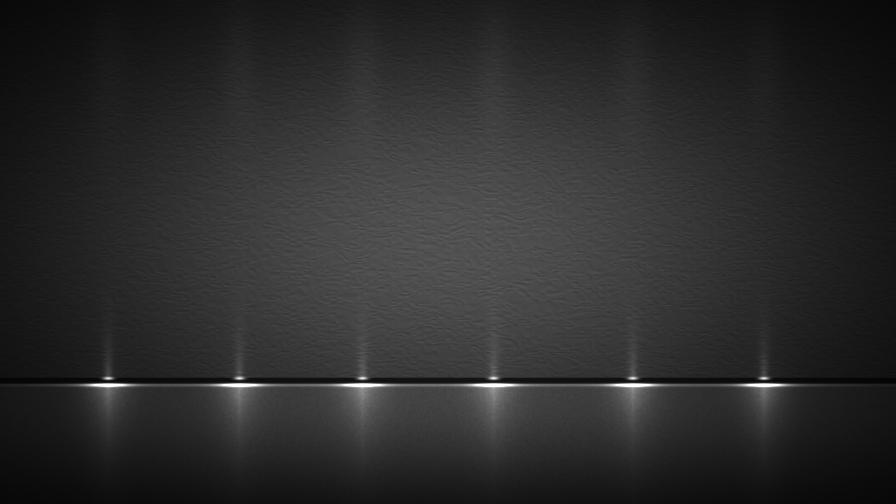
Give the GLSL for this background, as a WebGL 2 fragment shader.

```glsl
#version 300 es
precision highp float;
// A dark leathery wall above a glossy floor, lit by a row of six small lamps.

uniform vec2 u_resolution;
out vec4 outColor;

// Lengths are in canvas heights; x is measured from the centre.
const int LAMP_COUNT = 6;
const float FIRST_LAMP_X = -0.674;
const float LAMP_SPACING = 0.2602;
const float MIDDLE_SHIFT = 0.016;
const float LAMP_Y = 0.249;
const float FLOOR_Y = 0.2385;
const float GAP_TOP = 0.2505;
const float STREAK_Y = 0.236;

const vec2 WALL_CENTRE = vec2(0.0, 0.52);
const vec2 WALL_SPREAD = vec2(0.76, 0.44);
const float WALL_LIGHT = 0.305;
const float FLOOR_LIGHT = 0.255;
const float FLOOR_DEPTH = 0.20;
const float GAP_LIGHT = 0.07;
const float AMBIENT = 0.012;
const vec2 WRINKLE_SCALE = vec2(75.0, 150.0);
const float WRINKLE_DEPTH = 0.22;
const float GRAIN_DEPTH = 0.10;

float hash(vec2 p) {
    vec3 q = fract(p.xyx * 0.1031);
    q += dot(q, q.yzx + 33.33);
    return fract((q.x + q.y) * q.z);
}

float valueNoise(vec2 p) {
    vec2 cell = floor(p);
    vec2 f = fract(p);
    f = f * f * (3.0 - 2.0 * f);
    float low = mix(hash(cell), hash(cell + vec2(1, 0)), f.x);
    float high = mix(hash(cell + vec2(0, 1)), hash(cell + vec2(1, 1)), f.x);
    return mix(low, high, f.y);
}

float bell(float d, float width) {
    d /= width;
    return exp(-d * d);
}

// Height of the leather: warped noise with flattened wrinkles.
float leather(vec2 p) {
    vec2 q = p * WRINKLE_SCALE + 400.0;
    q.y += 2.5 * valueNoise(q * 0.3);
    float ridge = 1.0 - abs(2.0 * valueNoise(q) - 1.0);
    return 0.7 * ridge + 0.3 * valueNoise(q * 1.9);
}

float lampX(int i) {
    float n = float(i);
    float middlePair = step(abs(n - 2.5), 1.0);
    return FIRST_LAMP_X + n * LAMP_SPACING - MIDDLE_SHIFT * middlePair;
}

void main() {
    vec2 p = (gl_FragCoord.xy - vec2(0.5 * u_resolution.x, 0.0)) / u_resolution.y;
    float pixel = 1.0 / u_resolution.y;
    float above = max(p.y - LAMP_Y, 0.0);
    float below = max(STREAK_Y - p.y, 0.0);

    // Broad light on the wall and the floor
    vec2 fromCentre = (p - WALL_CENTRE) / WALL_SPREAD;
    float wall = AMBIENT + WALL_LIGHT * exp(-dot(fromCentre, fromCentre));
    float ground = AMBIENT + FLOOR_LIGHT * bell(p.x, 0.8) * bell(below, FLOOR_DEPTH);

    // Beams, pools, streaks and bulbs of the lamps
    float streak = 0.0;
    float bulb = 0.0;
    for (int i = 0; i < LAMP_COUNT; i++) {
        float x = lampX(i);
        float dx = abs(p.x - x);
        float sideFade = bell(x, 0.9);
        wall += 0.13 * bell(dx, 0.007 + 0.06 * above) * exp(-above / 0.05);
        wall += 0.05 * exp(-dx / 0.025) * exp(-above / 0.06);
        wall += 0.03 * sideFade * bell(dx, 0.035) * bell(p.y - 0.86, 0.14);
        ground += 0.28 * exp(-dx / 0.022) * exp(-below / 0.055);
        ground += 0.09 * bell(dx, 0.05) * exp(-below / 0.08);
        streak += 0.95 * bell(dx, 0.035) + 0.35 * exp(-dx / 0.07);
        bulb += bell(length(vec2(dx, (p.y - LAMP_Y) * 3.5)), 0.010);
    }

    // Surface detail: light grazes the wrinkles from below
    float slope = leather(p) - leather(p + vec2(0.001, 0.003));
    wall *= 1.0 + WRINKLE_DEPTH * slope;
    ground *= 1.0 + GRAIN_DEPTH * (valueNoise(p * 330.0 + 900.0) - 0.5);

    // Stack floor, dark gap and wall
    float gap = GAP_LIGHT * bell(p.x, 0.8);
    float light = mix(ground, gap, smoothstep(-pixel, pixel, p.y - FLOOR_Y));
    light = mix(light, wall, smoothstep(-pixel, pixel, p.y - GAP_TOP));

    // Bright floor edge and bulbs lie on top
    float edge = bell(p.y - STREAK_Y, max(0.0032, pixel));
    light += edge * (streak + 0.08 * bell(p.x, 0.8)) + 0.85 * bulb;
    outColor = vec4(vec3(clamp(light, 0.0, 1.0)), 1.0);
}
```
